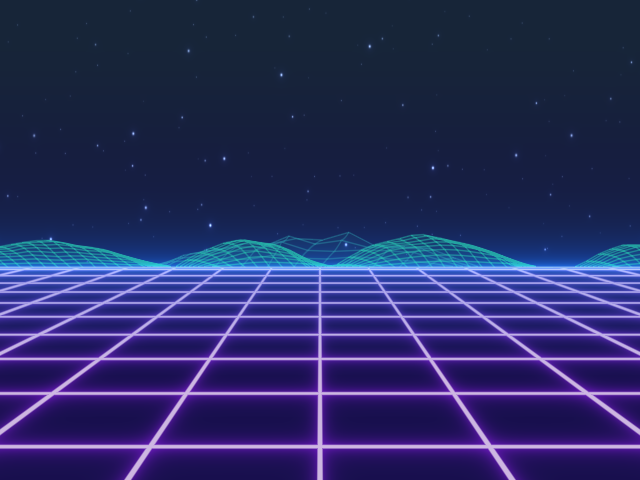
Reproduce this background procedurally as a Shadertoy shader.

```glsl
// Retro neon landscape: a glowing perspective grid below a starry night sky,
// with wireframe hills on the horizon. The floor comes from inverse depth,
// the hills from sheared rows of noisy heights, the stars from hashed cells.

const float HORIZON = 0.4427;

vec2 hash2(vec2 p) {
    vec3 q = fract(p.xyx * vec3(0.1031, 0.1030, 0.0973));
    q += dot(q, q.yzx + 33.33);
    return fract((q.xx + q.yz) * q.zy);
}

float corner(vec2 cell, vec2 offset) {
    return dot(hash2(cell + 50.0) * 2.0 - 1.0, offset);
}

float gradientNoise(vec2 p) {
    vec2 i = floor(p), f = p - i, e = vec2(0, 1);
    vec2 s = f * f * (3.0 - 2.0 * f);
    return mix(mix(corner(i, f), corner(i + e.yx, f - e.yx), s.x),
               mix(corner(i + e, f - e), corner(i + 1.0, f - 1.0), s.x), s.y);
}

// Anti-aliased stroke of half-width w at distance d
float stroke(float d, float w, float px) {
    return 1.0 - smoothstep(max(w - px, 0.0), w + px, d);
}

float bump(float x, float center, float width) {
    float k = (x - center) / width;
    return max(0.0, 1.0 - k * k);
}

// Height of a mesh node; t runs from the foot (0) to the crest (1)
float nodeHeight(float u, float t, bool front) {
    float ridge = 0.057 * sqrt(bump(u, -0.06, 0.30));
    if (front) {
        ridge = 0.050 * bump(u, -0.53, 0.25) + 0.055 * bump(u, -0.09, 0.14)
              + 0.064 * bump(u, 0.285, 0.19) + 0.052 * bump(u, 0.72, 0.11);
    }
    float rough = front ? 0.35 : 0.7;
    return ridge * sin(t * 1.57) * (1.0 + rough * gradientNoise(vec2(u * 14.0, t * 1.5)));
}

// Straight segments between the nodes of one row
float rowHeight(float u, float t, float cell, bool front) {
    float k = floor(u / cell);
    return mix(nodeHeight(k * cell, t, front),
               nodeHeight((k + 1.0) * cell, t, front), u / cell - k);
}

// Wireframe coverage at x and height h above the horizon
float hillMesh(float x, float h, bool front, float px) {
    float cell = front ? 0.026 : 0.055, shear = front ? 0.07 : -0.06;
    float rows = front ? 8.0 : 4.0;
    float below = 0.0, ink = 0.0;
    for (float i = 1.0; i <= rows; i++) {
        float t = i / rows;
        float above = rowHeight(x + shear * t, t, cell, front);
        if (above > 0.002) ink += 0.6 * stroke(abs(h - above), 0.0009, px);
        // Cross line, slanted between this row and the last
        if (h > below && h <= above) {
            float ts = t - (above - h) / ((above - below) * rows);
            float u = (x + shear * ts) / cell;
            float slope = shear / (rows * (above - below));
            float d = abs(u - round(u)) * cell / sqrt(1.0 + slope * slope);
            ink += 0.55 * stroke(d, 0.0008, px) + 0.12;
        }
        below = above;
    }
    return min(ink, 1.0);
}

vec3 stars(vec2 p, float px) {
    vec3 light = vec3(0);
    for (float i = 0.0; i < 3.0; i++) {
        float size = 0.055 + 0.05 * i;
        vec2 id = floor(p / size) + 40.0 + 37.0 * i;
        vec2 pos = 0.15 + 0.7 * hash2(id), rnd = hash2(id + 91.7);
        vec2 d = (fract(p / size) - pos) * size * vec2(1.0, 0.75);
        float r = max(0.0011 + 0.0006 * i, 0.6 * px);
        float power = step(rnd.x, 0.42) * (0.12 + 0.25 * i) * (0.5 + rnd.y);
        light += power * exp(-dot(d, d) / (r * r)) * vec3(0.75, 0.85, 1.0);
        light += 0.2 * power * exp(-length(d) / (2.0 * r)) * vec3(0.3, 0.4, 1.0);
    }
    return light;
}

vec3 sky(vec2 p, float px) {
    float h = p.y - HORIZON;
    vec3 col = mix(vec3(0.085, 0.11, 0.245), vec3(0.09, 0.145, 0.22), smoothstep(0.15, 0.5, h));
    col += vec3(0.0, 0.16, 0.42) * exp(-h / 0.055) + stars(p, px);
    if (h < 0.1) {
        col = mix(col, vec3(0.18, 0.66, 0.72), 0.6 * hillMesh(p.x, h, false, px));
        col = mix(col, vec3(0.15, 0.75, 0.68), 0.8 * hillMesh(p.x, h, true, px));
    }
    return col;
}

vec3 ground(vec2 p, float px) {
    float d = 0.5903 - p.y;    // drop below the vanishing point
    float near = smoothstep(0.14, 0.4, d);
    vec3 col = mix(vec3(0.10, 0.11, 0.40), vec3(0.09, 0.06, 0.30), near);
    col += vec3(0.02, 0.20, 0.27) * exp((p.y - HORIZON) / 0.045);
    // Distances to the nearest cross line and the nearest receding line
    float row = round((1.0 / d - 1.92) / 0.519);
    float dRow = abs(d - 1.0 / (1.92 + 0.519 * row));
    float column = round(p.x / (0.679 * d)), lean = 0.679 * column;
    float dColumn = abs(p.x - lean * d) / sqrt(1.0 + lean * lean);
    float glow = 1.0 - (1.0 - 0.8 * exp(-dRow / (0.026 * d))) * (1.0 - 0.8 * exp(-dColumn / (0.028 * d)));
    col = mix(col, mix(vec3(0.32, 0.32, 0.82), vec3(0.46, 0.10, 0.80), near), glow);
    float core = max(stroke(dRow, 0.0075 * d, px), stroke(dColumn, 0.0008 + 0.0085 * d, px));
    return mix(col, mix(vec3(0.72, 0.70, 0.95), vec3(0.84, 0.77, 0.90), near), 0.92 * core);
}

void mainImage(out vec4 fragColor, in vec2 fragCoord) {
    float px = 1.0 / iResolution.y;
    vec2 p = (fragCoord - vec2(0.5 * iResolution.x, 0.0)) * px;
    vec3 col = p.y > HORIZON ? sky(p, px) : ground(p, px);
    // Bright seam along the horizon
    float seam = abs(p.y - HORIZON);
    col += vec3(0.05, 0.20, 0.30) * exp(-seam / 0.008);
    col = mix(col, vec3(0.62, 0.75, 0.96), 0.85 * stroke(seam, 0.0018, px));
    fragColor = vec4(min(col, 1.0), 1.0);
}
```
